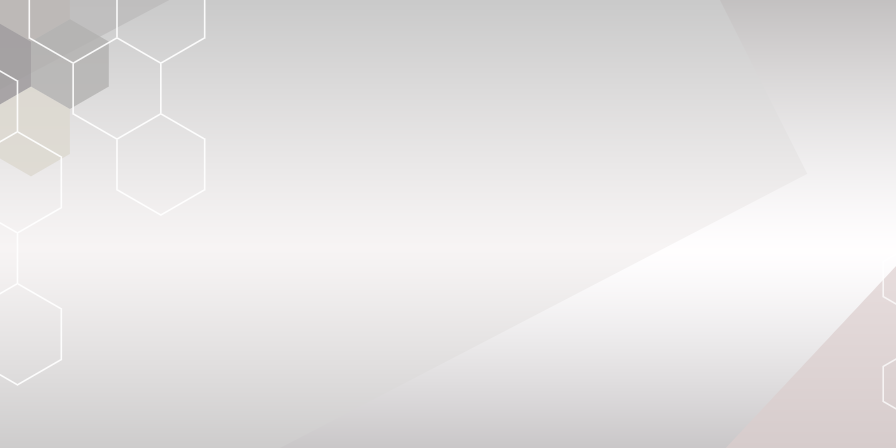
This background is drawn by a Shadertoy shader. Its source:

```glsl
// Pale silver backdrop with a glowing band, angled panels and hexagons in the corners.

const float SQRT3 = 1.7320508;
const vec3 WHITE = vec3(1.0);

// Antialiased coverage of the inside (d < 0) of a distance field
float cover(float d, float px) {
    return clamp(0.5 - d / px, 0.0, 1.0);
}

// Signed distance to the line a-b, negative on the right when heading to b
float rightOf(vec2 p, vec2 a, vec2 b) {
    vec2 dir = normalize(b - a);
    return dot(p - a, vec2(-dir.y, dir.x));
}

// Distance to a hexagon with a vertex at the top
float hexagon(vec2 p, float radius) {
    p = abs(p);
    return max(p.x, 0.5 * p.x + 0.5 * SQRT3 * p.y) - 0.5 * SQRT3 * radius;
}

// Centre of a honeycomb cell, in skewed cell coordinates
vec2 cellCentre(vec2 origin, float radius, vec2 cell) {
    return origin + radius * vec2(SQRT3 * (cell.x + 0.5 * cell.y), 1.5 * cell.y);
}

float hexOutline(vec2 p, vec2 centre, float radius, float px) {
    const float HALF_WIDTH = 0.0018;
    return cover(abs(hexagon(p - centre, radius)) - HALF_WIDTH, px);
}

// Column of outlined hexagons; odd rows shift left by "shift" cell widths
float hexColumn(vec2 p, vec2 base, float radius, int rows, float rise, float shift, float px) {
    float ink = 0.0;
    for (int row = 0; row < rows; row++) {
        vec2 offset = vec2(-shift * SQRT3 * float(row % 2), rise * float(row));
        ink = max(ink, hexOutline(p, base + radius * offset, radius, px));
    }
    return ink;
}

// Vertical gradient that is brightest at height "peak"
vec3 glowBand(float y, float peak, float power, vec3 bottom, vec3 glow, vec3 top) {
    float t = y < peak ? 1.0 - y / peak : (y - peak) / (1.0 - peak);
    return mix(glow, y < peak ? bottom : top, pow(clamp(t, 0.0, 1.0), power));
}

vec3 paintCell(vec3 base, vec2 p, vec2 cell, vec3 tint, float alpha, float px) {
    const vec2 ORIGIN = vec2(0.156, 0.857);
    const float RADIUS = 0.1003;
    float d = hexagon(p - cellCentre(ORIGIN, RADIUS, cell), RADIUS);
    return mix(base, tint, alpha * cover(d, px));
}

void mainImage(out vec4 fragColor, in vec2 fragCoord) {
    float px = 1.0 / iResolution.y;
    vec2 p = fragCoord * px;

    // Main panel and the brighter panel on the right
    vec3 silver = glowBand(p.y, 0.445, 1.15,
        vec3(0.805, 0.80, 0.80), vec3(0.968, 0.957, 0.957), vec3(0.79));
    vec3 bright = glowBand(p.y, 0.44, 1.3,
        vec3(0.79, 0.78, 0.785), vec3(1.0, 0.995, 0.998), vec3(0.765, 0.755, 0.755));
    vec2 tip = vec2(1.802, 0.612);
    float panelEdge = min(rightOf(p, tip, vec2(1.607, 1.0)),
                          rightOf(p, vec2(0.625, 0.0), tip));
    vec3 color = mix(silver, bright, cover(panelEdge, px));

    // Rosy triangle in the lower right corner
    vec3 rose = mix(vec3(0.84, 0.80, 0.80), vec3(0.905, 0.865, 0.865), p.y / 0.4);
    color = mix(color, rose, cover(rightOf(p, vec2(1.62, 0.0), vec2(2.0, 0.406)), px));

    // Shaded upper left corner
    float corner = cover(rightOf(p, vec2(0.378, 1.0), vec2(0.0, 0.80)), px);
    color = mix(color, vec3(0.74, 0.735, 0.735), 0.8 * corner);

    // Filled honeycomb cells
    color = paintCell(color, p, vec2(-1.0, 1.0), vec3(0.74, 0.72, 0.71), 0.8, px);
    color = paintCell(color, p, vec2(0.0, -1.0), vec3(0.865, 0.85, 0.815), 0.85, px);
    color = paintCell(color, p, vec2(0.0, 0.0), vec3(0.70, 0.695, 0.69), 0.8, px);
    color = paintCell(color, p, vec2(-1.0, 0.0), vec3(0.635, 0.62, 0.628), 0.9, px);

    // White outlines: two zigzag columns, one extra cell, and a pair at the right
    const float RADIUS = 0.113;
    vec2 inner = vec2(0.359, 0.633);
    float ink = hexColumn(p, inner, RADIUS, 3, 1.5, 0.5, px);
    ink = max(ink, hexOutline(p, cellCentre(inner, RADIUS, vec2(-2.0, 2.0)), RADIUS, px));
    ink = max(ink, hexColumn(p, vec2(0.039, 0.254), RADIUS, 4, 1.5, 0.5, px));
    ink = max(ink, 0.8 * hexColumn(p, vec2(2.039, 0.143), 0.078, 2, 3.0, 0.0, px));
    color = mix(color, WHITE, 0.92 * ink);

    fragColor = vec4(color, 1.0);
}
```
